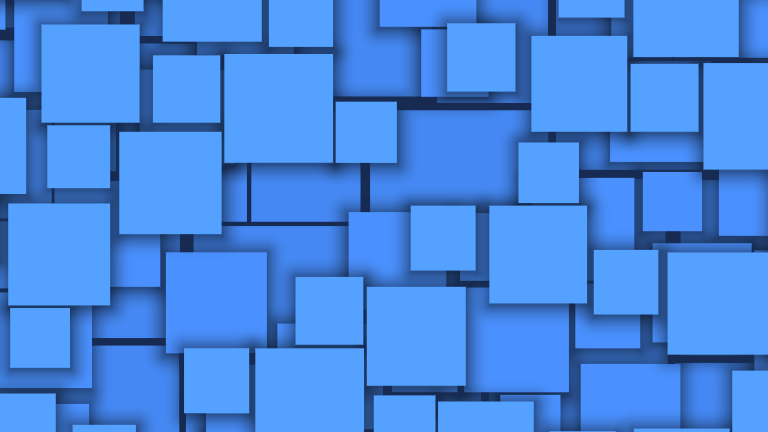
Write a Shadertoy shader that draws this background.

```glsl
// Stacked layers of flat blue squares casting soft shadows on each other.

const float BIG = 0.258;          // cell sides, in canvas heights
const float SMALL = 0.165;
const float GAP = 0.006;
const float SHADOW_REACH = 0.055;
const float SHADOW_DEPTH = 0.42;
const vec2 SHADOW_SHIFT = vec2(0.002, -0.004);

const vec3 DEEPEST_BLUE = vec3(0.09, 0.17, 0.32);
const vec3 FLOOR_BLUE = vec3(0.20, 0.39, 0.71);
const vec3 LOW_BLUE = vec3(0.272, 0.535, 0.955);
const vec3 MID_BLUE = vec3(0.29, 0.565, 0.995);
const vec3 TOP_BLUE = vec3(0.33, 0.63, 1.0);

float hash(vec2 p, float seed) {
    return fract(sin(dot(p, vec2(127.1, 311.7)) + seed * 74.7) * 43758.5453);
}

float boxDistance(vec2 p, vec2 center, float halfSide) {
    vec2 q = abs(p - center) - halfSide;
    return length(max(q, 0.0)) + min(max(q.x, q.y), 0.0);
}

float shadowLight(float d) {
    float nearness = clamp(1.0 - max(d, 0.0) / SHADOW_REACH, 0.0, 1.0);
    return 1.0 - SHADOW_DEPTH * nearness * nearness;
}

// Adds one square, shrunk toward a random corner of its cell.
// state.x is the coverage, state.y the light left by the shadows.
vec2 addSquare(vec2 state, vec2 p, vec2 corner, float cellSide, vec2 id,
               float seed, float dropRate, float minSize, float pixel) {
    if (hash(id, seed) < dropRate) return state;
    float side = cellSide * mix(minSize, 1.0, hash(id, seed + 1.3)) - GAP;
    vec2 slide = step(0.5, vec2(hash(id, seed + 2.6), hash(id, seed + 3.9)));
    vec2 center = corner + 0.5 * side + (cellSide - GAP - side) * slide;
    float d = boxDistance(p, center, 0.5 * side);
    float shadowD = boxDistance(p - SHADOW_SHIFT, center, 0.5 * side);
    float cover = clamp(0.5 - d / pixel, 0.0, 1.0);
    return vec2(max(state.x, cover), state.y * shadowLight(shadowD));
}

// Pinwheel tiling of big and small cells, so squares never share long rows.
vec2 squareLayer(vec2 p, float seed, float dropRate, float minSize, float pixel) {
    vec2 axisU = vec2(BIG, SMALL);
    vec2 axisV = vec2(-SMALL, BIG);
    vec2 base = floor(vec2(dot(p, axisU), dot(p, axisV)) / dot(axisU, axisU));
    vec2 state = vec2(0.0, 1.0);
    for (int j = -1; j <= 1; j++) {
        for (int i = -1; i <= 1; i++) {
            vec2 id = base + vec2(i, j);
            vec2 corner = id.x * axisU + id.y * axisV;
            state = addSquare(state, p, corner, BIG, id,
                              seed, dropRate, minSize, pixel);
            state = addSquare(state, p, corner + vec2(BIG, 0.0), SMALL, id,
                              seed + 7.0, dropRate, minSize, pixel);
        }
    }
    return state;
}

// Darkens what lies below, then covers it with the layer's squares.
vec3 stackLayer(vec3 below, vec3 tint, vec2 layer) {
    return mix(max(below * layer.y, DEEPEST_BLUE), tint, layer.x);
}

void mainImage(out vec4 fragColor, in vec2 fragCoord) {
    vec2 p = fragCoord / iResolution.y;
    float pixel = 1.0 / iResolution.y;
    vec2 mirrored = vec2(-p.x, p.y);

    vec3 color = FLOOR_BLUE;
    color = stackLayer(color, LOW_BLUE,
                       squareLayer(p * 0.6 + vec2(3.17, 1.43), 11.0, 0.0, 0.95, pixel * 0.6));
    color = stackLayer(color, MID_BLUE,
                       squareLayer(mirrored + vec2(5.61, 2.29), 23.0, 0.4, 0.86, pixel));
    color = stackLayer(color, TOP_BLUE,
                       squareLayer(p + vec2(0.09, 0.13), 37.0, 0.36, 0.87, pixel));

    fragColor = vec4(color, 1.0);
}
```
